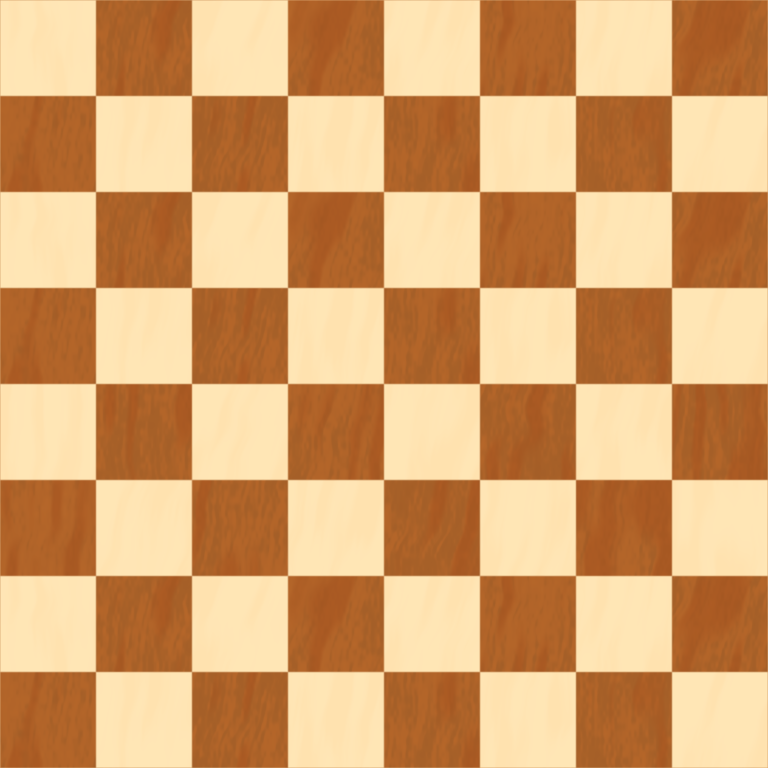
Write a three.js fragment shader that draws this pattern.

```glsl
varying vec2 vUv;

#define SQUARES 8.0
#define EDGE 0.0011
#define LIGHT_PALE vec3(1.00, 0.90, 0.71)
#define LIGHT_DEEP vec3(1.00, 0.885, 0.685)
#define DARK_WARM vec3(0.695, 0.392, 0.160)
#define DARK_DULL vec3(0.655, 0.378, 0.158)
#define DARK_RED vec3(0.655, 0.340, 0.130)
#define FIBRES 30.0
#define STREAKS 8.0
#define MAX_SLANT 0.32

float hash(vec2 p) {
  vec3 q = fract(vec3(p.xyx) * 0.1031);
  q += dot(q, q.yzx + 33.33);
  return fract((q.x + q.y) * q.z);
}

float noise(vec2 p) {
  vec2 i = floor(p);
  vec2 f = fract(p);
  f = f * f * (3.0 - 2.0 * f);
  float low = mix(hash(i), hash(i + vec2(1.0, 0.0)), f.x);
  float high = mix(hash(i + vec2(0.0, 1.0)), hash(i + vec2(1.0, 1.0)), f.x);
  return mix(low, high, f.y);
}

// 1 on dark squares, 0 on light ones, smoothed across the borders
float checker(vec2 grid) {
  vec2 wave = 0.5 - abs(mod(grid + 0.5, 2.0) - 1.0);
  vec2 side = clamp(wave / (EDGE * SQUARES), -1.0, 1.0);
  return 0.5 + 0.5 * side.x * side.y;
}

void main() {
  vec2 grid = vUv * SQUARES;
  vec2 cell = mod(floor(grid), SQUARES);
  vec2 local = fract(grid);

  // Veneer is cut per column; two rows come from a redder batch
  float redBatch = step(abs(cell.y - 2.5), 0.6);
  vec2 seed = vec2(cell.x + 1.0, mod(cell.y, 2.0) + 2.0 * redBatch);
  vec2 offset = 17.0 * seed;
  float slant = MAX_SLANT * hash(seed + 5.0);
  float flush = hash(seed + 40.0);

  // Leaning grain with a gentle wobble
  float wobble = 0.08 * (noise(local * vec2(2.0, 4.0) + offset) - 0.5);
  float across = local.x - slant * local.y + wobble;
  float fibre = noise(vec2(across * FIBRES, local.y * 3.0) + offset);
  float streak = noise(vec2(across * STREAKS, local.y * 1.3) + offset + 60.0);
  float speckle = noise(local * vec2(34.0, 14.0) + offset + 90.0);
  float cloud = noise(local * 2.0 + offset + 120.0);

  // Dark wood: dull and warm fibres, then red streaks
  float warmth = 0.4 * fibre + 0.3 * speckle + 0.3 * cloud + 0.25 * (flush - 0.4);
  vec3 dark = mix(DARK_DULL, DARK_WARM, smoothstep(0.3, 0.65, warmth));
  float redness = streak + 0.12 * (flush - 0.5) + 0.14 * redBatch;
  dark = mix(dark, DARK_RED, 0.8 * smoothstep(0.55, 0.9, redness));
  dark *= 1.0 + 0.045 * (0.5 * fibre + 0.5 * speckle - 0.5);

  // Light wood: the same grain, barely visible
  float tint = 0.6 * streak + 0.25 * cloud + 0.15 * fibre;
  vec3 light = mix(LIGHT_PALE, LIGHT_DEEP, smoothstep(0.4, 0.75, tint));

  gl_FragColor = vec4(mix(light, dark, checker(grid)), 1.0);
}
```
